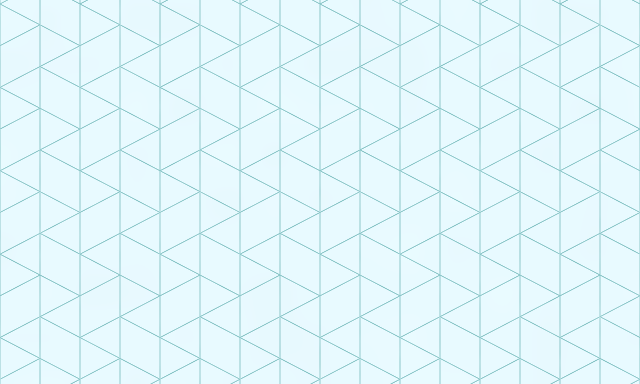
A WebGL 2 fragment shader for this pattern:

```glsl
#version 300 es
precision highp float;

uniform vec2 u_resolution;
out vec4 outColor;

const vec3 PAPER = vec3(0.91, 0.98, 1.0);
const vec3 INK = vec3(0.30, 0.64, 0.64);

// Canvas width is 1: eight repeats across, about 4.6 down.
const vec2 TILE = vec2(0.125, 0.1303);
const float ROW_PHASE = 0.557;
const float LINE_WIDTH = 0.00091;

float hash(vec2 p) {
    p = fract(p * vec2(0.1031, 0.1137));
    p += dot(p, p.yx + 33.33);
    return fract((p.x + p.y) * p.x * 17.0);
}

float noise(vec2 p) {
    vec2 cell = floor(p);
    vec2 f = fract(p);
    f = f * f * (3.0 - 2.0 * f);
    float low = mix(hash(cell), hash(cell + vec2(1.0, 0.0)), f.x);
    float high = mix(hash(cell + vec2(0.0, 1.0)), hash(cell + vec2(1.0, 1.0)), f.x);
    return mix(low, high, f.y);
}

// Distance to the nearest whole multiple of period.
float repeatDistance(float value, float period) {
    return abs(value - period * round(value / period));
}

// Share of a pixel covered by a line of the given width.
float lineCoverage(float dist, float width, float pixel) {
    return clamp(0.5 * (width + pixel) - dist, 0.0, min(width, pixel)) / pixel;
}

// Distance to the triangular lattice with alternate slanted edges left out.
float latticeDistance(vec2 p, vec2 tile, float phase) {
    vec2 t = p / tile - vec2(0.0, phase);
    float x = fract(t.x);
    float secondColumn = step(0.5, x);
    float folded = min(x, 1.0 - x);

    float upright = repeatDistance(t.x, 0.5) * tile.x;

    // The sparse edges shift by half a repeat in each mirrored column.
    float dense = repeatDistance(t.y - 0.5 * folded, 0.5);
    float sparse = repeatDistance(t.y + 0.5 * folded - 0.5 * secondColumn, 1.0);
    float slope = 0.5 * tile.y / tile.x;
    float slanted = min(dense, sparse) * tile.y * inversesqrt(1.0 + slope * slope);

    return min(upright, slanted);
}

void main() {
    vec2 p = gl_FragCoord.xy / u_resolution.x;
    float pixel = 1.0 / u_resolution.x;

    float dist = latticeDistance(p, TILE, ROW_PHASE);
    float ink = lineCoverage(dist, LINE_WIDTH, pixel);

    // Slightly uneven ink and paper.
    ink *= mix(0.9, 1.08, noise(p * 60.0));
    vec3 paper = PAPER + 0.006 * (noise(p * 14.0 + 7.0) - 0.5);

    outColor = vec4(mix(paper, INK, min(ink, 1.0)), 1.0);
}
```
